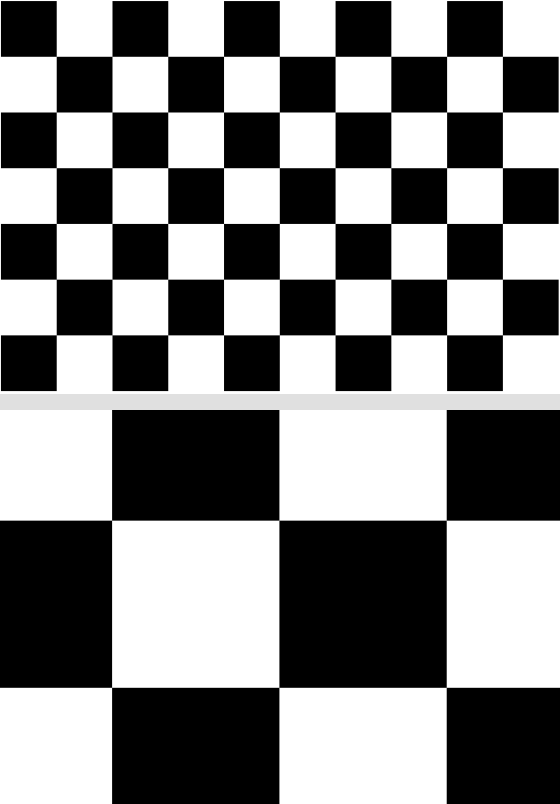
Top, the full canvas; bottom, a detail of the centre.
Reproduce this pattern procedurally as a WebGL 2 fragment shader.

```glsl
#version 300 es
precision highp float;
// A checkerboard of ten columns by seven rows, black at the upper left corner,
// with a thin white margin. Each axis is a smoothed square wave; the product
// of the two waves gives the squares, and a box mask trims the board.

uniform vec2 u_resolution;
out vec4 outColor;

const vec2 CELLS = vec2(10.0, 7.0);              // columns, rows
const vec2 BOARD_MIN = vec2(0.0017, 0.0074);     // lower left, canvas fraction
const vec2 BOARD_MAX = vec2(0.9976, 0.9973);     // upper right, canvas fraction
const vec3 DARK = vec3(0.0);
const vec3 LIGHT = vec3(1.0);
const float EDGE_PIXELS = 1.0;                   // width of the smoothed edges

// Square wave per axis, +1 in even cells and -1 in odd ones.
// Only inner edges are smoothed, so the rim is left to the mask.
vec2 squareWave(vec2 cell, vec2 blur) {
  vec2 edge = clamp(floor(cell + 0.5), vec2(1.0), CELLS - 1.0);
  vec2 side = 1.0 - 2.0 * mod(edge, 2.0);
  return side * clamp(2.0 * (cell - edge) / blur, -1.0, 1.0);
}

// Coverage of the whole board, 1 inside and 0 in the margin.
float boardMask(vec2 cell, vec2 blur) {
  vec2 inside = min(cell, CELLS - cell);
  vec2 cover = clamp(inside / blur + 0.5, 0.0, 1.0);
  return cover.x * cover.y;
}

void main() {
  // Cell coordinates, counted from the upper left corner of the board
  vec2 uv = gl_FragCoord.xy / u_resolution;
  vec2 boardSize = BOARD_MAX - BOARD_MIN;
  vec2 cell = (uv - BOARD_MIN) / boardSize * CELLS;
  cell.y = CELLS.y - cell.y;
  vec2 blur = EDGE_PIXELS * CELLS / (boardSize * u_resolution);

  // Squares where both waves agree are dark
  vec2 wave = squareWave(cell, blur);
  float dark = (0.5 + 0.5 * wave.x * wave.y) * boardMask(cell, blur);

  outColor = vec4(mix(LIGHT, DARK, dark), 1.0);
}
```
